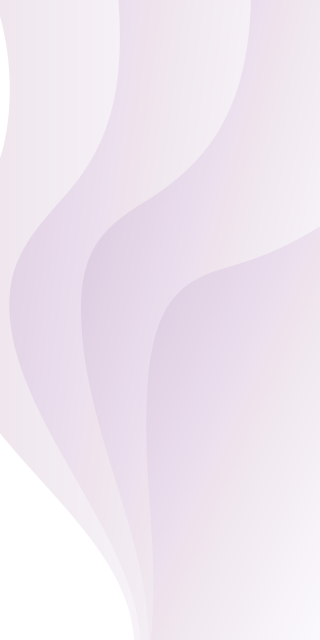
Reproduce this background procedurally as a WebGL 1 fragment shader.

```glsl
precision highp float;
// Overlapping pale lilac waves that sweep up from a narrow stem over white.

uniform vec2 u_resolution;

// Shared colour ramp, from the shaded edge of a wave to its light side
const vec3 MAUVE    = vec3(0.876, 0.812, 0.888);
const vec3 LAVENDER = vec3(0.925, 0.880, 0.936);
const vec3 BLUSH    = vec3(0.938, 0.893, 0.927);
const vec3 MIST     = vec3(0.942, 0.915, 0.942);
const vec3 PEARL    = vec3(0.984, 0.976, 0.992);
const vec3 PAPER    = vec3(1.0);

// Ramp of each wave: direction (xy), start (z) and length (w)
const vec4 RAMP_OUTER  = vec4(1.000,  0.000, -0.677, 1.354);
const vec4 RAMP_SECOND = vec4(0.991, -0.134, -0.221, 0.956);
const vec4 RAMP_THIRD  = vec4(0.964, -0.265, -0.048, 0.833);
const vec4 RAMP_INNER  = vec4(0.910, -0.410,  0.013, 0.898);

const float EDGE_SOFTNESS = 0.7; // half width of an edge, in pixels

vec2 bezier(vec2 a, vec2 b, vec2 c, vec2 d, float t) {
  float s = 1.0 - t;
  return s * s * s * a + 3.0 * s * s * t * b + 3.0 * s * t * t * c + t * t * t * d;
}

vec2 bezierTangent(vec2 a, vec2 b, vec2 c, vec2 d, float t) {
  float s = 1.0 - t;
  return s * s * (b - a) + 2.0 * s * t * (c - b) + t * t * (d - c);
}

// Signed distance to the right of a rising cubic, found by bisecting its height
float segmentSide(vec2 p, vec2 a, vec2 b, vec2 c, vec2 d) {
  float t = 0.5;
  float stepSize = 0.25;
  for (int i = 0; i < 16; i++) {
    t += bezier(a, b, c, d, t).y < p.y ? stepSize : -stepSize;
    stepSize *= 0.5;
  }
  vec2 dir = normalize(bezierTangent(a, b, c, d, t));
  return (p.x - bezier(a, b, c, d, t).x) * abs(dir.y);
}

// Coverage to the right of three joined cubics, listed from bottom to top
float waveMask(vec2 p, vec2 a, vec2 a1, vec2 a2, vec2 b, vec2 b1, vec2 b2,
               vec2 c, vec2 c1, vec2 c2, vec2 d) {
  float side;
  if (p.y < b.y) side = segmentSide(p, a, a1, a2, b);
  else if (p.y < c.y) side = segmentSide(p, b, b1, b2, c);
  else side = segmentSide(p, c, c1, c2, d);
  float soft = EDGE_SOFTNESS / u_resolution.x;
  return smoothstep(-soft, soft, side);
}

vec3 waveColor(vec2 p, vec4 ramp) {
  float u = (dot(p, ramp.xy) - ramp.z) / ramp.w;
  vec3 color = mix(MAUVE, LAVENDER, clamp(u / 0.38, 0.0, 1.0));
  color = mix(color, BLUSH, clamp((u - 0.38) / 0.08, 0.0, 1.0));
  color = mix(color, MIST, clamp((u - 0.46) / 0.11, 0.0, 1.0));
  return mix(color, PEARL, clamp((u - 0.57) / 0.43, 0.0, 1.0));
}

void main() {
  // Canvas space: one unit wide, two units tall
  vec2 p = gl_FragCoord.xy / u_resolution * vec2(1.0, 2.0);

  float outer = waveMask(p,
    vec2(0.419, 0.0), vec2(0.404, 0.242), vec2(0.182, 0.424),
    vec2(0.0, 0.646), vec2(-0.25, 0.92), vec2(-0.10, 1.25),
    vec2(0.0, 1.505), vec2(0.042, 1.635), vec2(0.044, 1.831), vec2(-0.016, 2.0));
  float second = waveMask(p,
    vec2(0.438, 0.0), vec2(0.424, 0.333), vec2(0.029, 0.698),
    vec2(0.029, 1.049), vec2(0.029, 1.193), vec2(0.104, 1.276),
    vec2(0.195, 1.380), vec2(0.339, 1.536), vec2(0.391, 1.714), vec2(0.370, 2.0));
  float third = waveMask(p,
    vec2(0.464, 0.0), vec2(0.464, 0.333), vec2(0.253, 0.672),
    vec2(0.253, 1.036), vec2(0.253, 1.232), vec2(0.333, 1.297),
    vec2(0.469, 1.380), vec2(0.651, 1.497), vec2(0.776, 1.661), vec2(0.784, 2.0));
  float inner = waveMask(p,
    vec2(0.471, 0.0), vec2(0.495, 0.255), vec2(0.457, 0.438),
    vec2(0.457, 0.672), vec2(0.457, 0.984), vec2(0.516, 1.104),
    vec2(0.682, 1.156), vec2(0.794, 1.190), vec2(0.885, 1.214), vec2(1.06, 1.331));

  // Paint from back to front
  vec3 color = mix(PAPER, waveColor(p, RAMP_OUTER), outer);
  color = mix(color, waveColor(p, RAMP_SECOND), second);
  color = mix(color, waveColor(p, RAMP_THIRD), third);
  color = mix(color, waveColor(p, RAMP_INNER), inner);
  gl_FragColor = vec4(color, 1.0);
}
```
